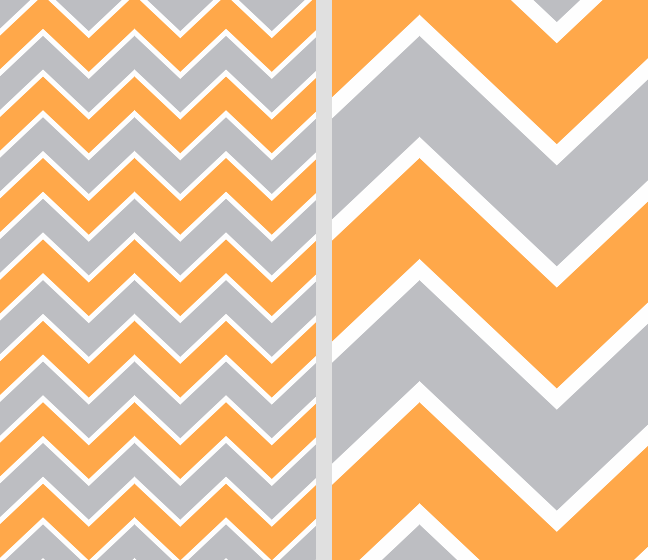
Left, the full canvas; right, a detail of the centre.
Give the GLSL for this pattern, as a Shadertoy shader.

```glsl
// Orange and grey chevron stripes separated by thin white bands.

// Triangle wave: 0 at each peak, 1 at each valley.
float zigzag(float x) {
    return abs(fract(x + 0.5) - 0.5) * 2.0;
}

void mainImage(out vec4 fragColor, in vec2 fragCoord) {
    // Canvas heights, measured from the top left corner
    vec2 p = vec2(fragCoord.x, iResolution.y - fragCoord.y) / iResolution.y;

    // Stripe coordinate: one unit per stripe, white bands centred on integers
    float stripeHeight = 0.0727;
    float drop = 0.0771 * zigzag((p.x - 0.0768) / 0.1634);
    float stripe = (p.y - 0.0576 - drop) / stripeHeight;

    // Alternate the fill from one stripe to the next
    vec3 grey = vec3(0.74, 0.745, 0.76);
    vec3 orange = vec3(1.0, 0.66, 0.29);
    vec3 color = mix(grey, orange, mod(floor(stripe), 2.0));

    // White band, softened over one pixel across its slanted edge
    float bandDistance = abs(fract(stripe + 0.5) - 0.5) - 0.087;
    float halfPixel = 0.69 / (iResolution.y * stripeHeight);
    float band = 1.0 - smoothstep(-halfPixel, halfPixel, bandDistance);
    color = mix(color, vec3(0.995), band);

    fragColor = vec4(color, 1.0);
}
```
